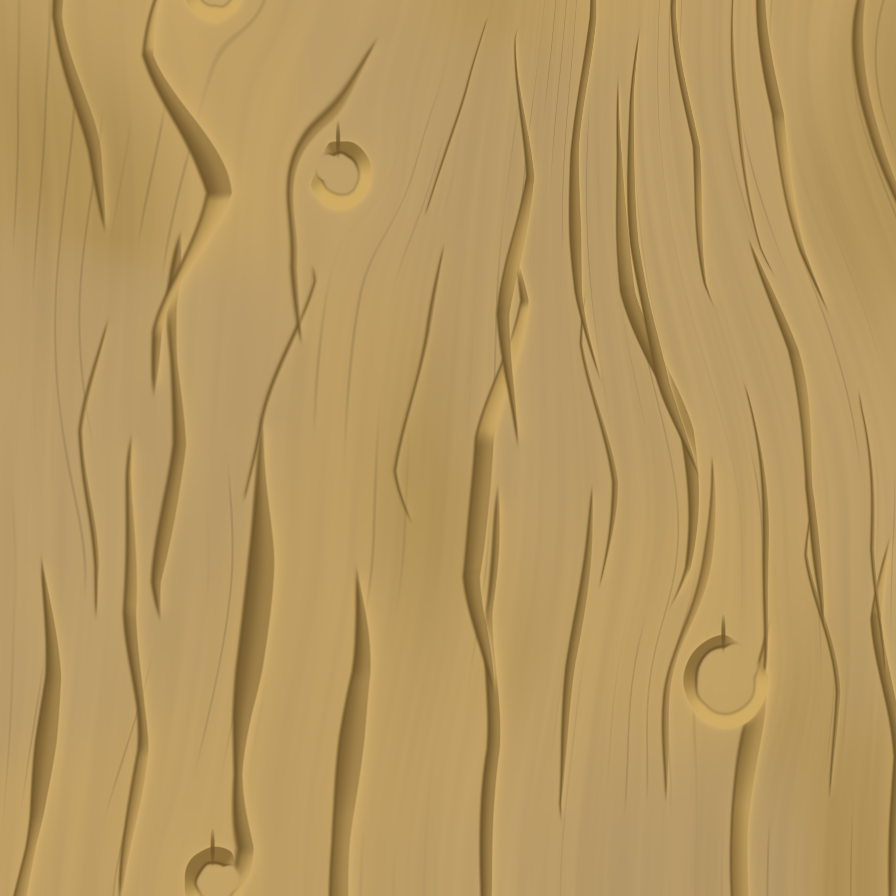
Write a WebGL 2 fragment shader that draws this texture.

```glsl
#version 300 es
precision highp float;
// Hand-painted wood planking: carved tapering cracks, ring knots and soft flowing grain.
uniform vec2 u_resolution;
out vec4 fragColor;

float hash(vec2 p) {
  vec3 q = fract(vec3(p.xyx) * 0.1031);
  q += dot(q, q.yzx + 33.33);
  return fract((q.x + q.y) * q.z);
}

float noise(vec2 p) {
  vec2 i = floor(p), f = fract(p);
  f = f * f * (3.0 - 2.0 * f);
  return mix(mix(hash(i), hash(i + vec2(1, 0)), f.x),
             mix(hash(i + vec2(0, 1)), hash(i + vec2(1, 1)), f.x), f.y);
}

// Angular one-dimensional noise with rounded kinks
float bend(float y, float seed) {
  float i = floor(y), f = fract(y);
  f = mix(f, f * f * (3.0 - 2.0 * f), 0.5);
  return mix(hash(vec2(i + 50.0, seed)), hash(vec2(i + 51.0, seed)), f);
}

// Knot k: centre in xy, radius in z
vec3 knot(float k) {
  return vec3(fract(0.24 + 0.57 * k), fract(0.015 + 0.225 * k + 0.17 * k * (k - 1.0)),
              0.031 + 0.014 * k * (2.0 - k));
}

vec2 fromKnot(vec2 p, vec3 kn) {
  vec2 v = p - kn.xy;
  v.y = fract(v.y + 0.5) - 0.5;
  return v * vec2(1.12, 1.0);
}

// Painted wood surface; q follows the flow of the fibres
vec3 surface(vec2 p, vec2 q) {
  float tone = noise(q * vec2(7.0, 2.6) + 3.0) * 0.65 + noise(q * vec2(17.0, 4.0)) * 0.35;
  vec3 col = mix(vec3(0.685, 0.565, 0.335), vec3(0.745, 0.618, 0.39), smoothstep(0.15, 0.65, tone));
  float grey = smoothstep(0.4, 0.72, noise(p * vec2(5.0, 3.5) + 17.0));
  col = mix(col, vec3(0.71, 0.6, 0.412), 0.8 * grey);
  float streak = noise(q * vec2(75.0, 2.5)) * 0.6 + noise(q * vec2(190.0, 5.0)) * 0.4;
  col *= 0.97 + 0.06 * streak;
  // Sparse fine fibre lines
  float fibre = abs(fract(q.x * 42.0 + 2.2 * noise(q * vec2(6.0, 3.0))) - 0.5);
  float shown = smoothstep(0.5, 0.8, noise(q * vec2(30.0, 5.0) + 8.0));
  return col * (1.0 - 0.1 * shown * (1.0 - smoothstep(0.01, 0.08, fibre)));
}

void main() {
  vec2 p = gl_FragCoord.xy / u_resolution.y;
  float soft = max(0.0012, 0.7 / u_resolution.y);

  // Fibre flow: fans out downwards from the top and parts around the knots
  vec2 q = p;
  float side = p.x - 0.68;
  q.x += 0.95 * side * exp(-side * side / 0.08) * smoothstep(0.4, 1.05, p.y);
  q.x += 0.2 * (noise(p * vec2(1.6, 2.3) + 5.0) - 0.5);
  q.x += 0.12 * (0.4 - p.y) * (0.4 - p.y) * smoothstep(0.5, 0.0, p.x);
  float outside = 1.0, glow = 0.0;
  for (float k = 0.0; k < 3.0; k++) {
    vec3 kn = knot(k);
    vec2 v = fromKnot(p, kn);
    float fall = exp(-dot(v, v) / (5.0 * kn.z * kn.z));
    q.x -= 0.5 * v.x * fall;
    outside *= smoothstep(kn.z - 0.004, kn.z + 0.004, length(v));
    glow = max(glow, 0.7 * fall);
  }
  vec3 col = surface(p, q);
  vec3 warm = vec3(0.81, 0.67, 0.405);

  // Cracks: staggered along columns of the flow
  for (float i = 0.0; i < 13.0; i++) {
    for (float j = 0.0; j < 3.0; j++) {
      vec2 id = vec2(i, j);
      float size = hash(id + 7.3);
      float reach = 0.1 + 0.22 * size;
      float t = (p.y - (j + 0.1 + 0.8 * hash(id + 2.1)) / 3.0) / reach;
      float taper = max(1.0 - t * t, 0.0);
      if (taper <= 0.0) continue;
      float seed = i * 3.7 + j * 0.9;
      float y = p.y * 6.5 + hash(id + 4.4);
      float centre = (i - 1.0 + 0.55 * hash(id + 9.2)) * 0.096 + 0.06 * (bend(y, seed) - 0.5);
      float slope = (bend(y + 0.06, seed) - bend(y - 0.06, seed)) * 3.3;
      float big = smoothstep(0.15, 0.75, size);
      float w = taper * mix(0.0016, 0.0105, big) * (0.3 + 0.9 * bend(y * 1.3 + 3.0, seed + 11.0));
      float x = q.x - centre;
      float ends = smoothstep(0.0, 0.25, taper) * outside;

      // Warm rounded shoulders and a bright rim on the right
      glow = max(glow, ends * big * 0.7 * exp(-max(abs(x) - w, 0.0) / 0.012));
      float rim = smoothstep(-soft, soft, x - w) * exp(-max(x - w, 0.0) / 0.004);
      col = mix(col, vec3(0.84, 0.705, 0.44), 0.75 * rim * ends * (0.35 + 0.65 * big));

      // Slanted wall, either shaded or catching the light
      float lit = smoothstep(0.0, 0.3, slope + 0.4 * (hash(id + 6.6) - 0.45)) * big;
      float u = clamp(0.5 + 0.5 * x / max(w, 0.0005), 0.0, 1.0);
      vec3 wall = mix(vec3(0.47, 0.37, 0.19), vec3(0.62, 0.5, 0.285), smoothstep(0.0, 0.85, u));
      wall = mix(wall, mix(vec3(0.67, 0.54, 0.295), warm, u), lit);
      float inside = smoothstep(-soft, soft, x + w) * smoothstep(-soft, soft, w - x);
      col = mix(col, wall, inside * ends);
      float edge = exp(-pow((x + w) / 0.0017, 2.0));
      col = mix(col, vec3(0.41, 0.32, 0.16), edge * ends * mix(0.35, 0.62, big));
    }
  }
  float brightness = dot(col, vec3(0.333));
  col = mix(col, warm, 0.4 * glow * smoothstep(0.5, 0.58, brightness));

  // Knots: bevelled open rings with a split above
  for (float k = 0.0; k < 3.0; k++) {
    vec3 kn = knot(k);
    vec2 v = fromKnot(p, kn);
    float len = length(v);
    vec2 dir = v / max(len, 0.0001);
    float open = smoothstep(-1.0, -0.7, dot(dir, normalize(vec2(k - 1.3, -0.35))));
    float w = (0.006 + 0.0035 * noise(dir * 2.0 + k * 9.0)) * open;
    float d = len - kn.z;
    float ring = smoothstep(-soft, soft, w - abs(d)) * open;
    float shade = smoothstep(-0.5, 0.8, dir.y - 0.35 * dir.x);
    vec3 bevel = mix(vec3(0.81, 0.67, 0.39), vec3(0.55, 0.435, 0.23), shade);
    float rim = exp(-abs(d - w) / 0.003) * open;
    col = mix(col, vec3(0.84, 0.71, 0.44), 0.5 * rim);
    col = mix(col, bevel, ring);
    float inner = exp(-pow((d + w) / 0.002, 2.0)) * open;
    col = mix(col, vec3(0.4, 0.31, 0.15), inner * (0.25 + 0.55 * shade));
    float rise = (v.y - kn.z - 0.008) / 0.022;
    float split = max(1.0 - rise * rise, 0.0);
    float cut = 1.0 - smoothstep(0.0, 0.0025, abs(v.x + 0.003) - 0.0012 * split);
    col = mix(col, vec3(0.42, 0.33, 0.16), 0.8 * cut * split);
  }
  fragColor = vec4(col, 1.0);
}
```
